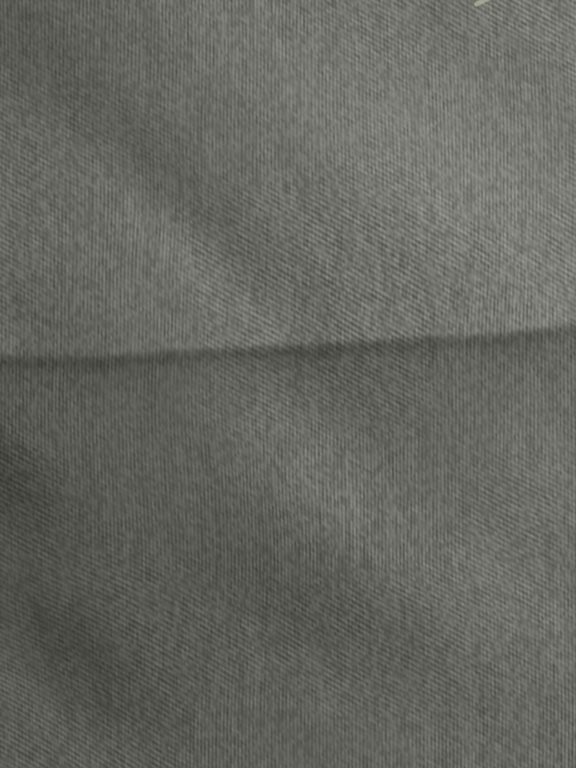
Give the GLSL for this texture, as a WebGL 2 fragment shader.

```glsl
#version 300 es
precision highp float;
// Grey-green twill cloth with one pressed crease and soft diagonal folds.
// Broad shading comes from rotated Gaussian folds; the weave is fine ribs
// and slanted twill lines that trade places in patches, plus stitch noise.

#define THREADS 156.0        // warp threads across the width
#define STITCHES 108.0       // stitches per width of height
#define RIB_DEPTH 0.026
#define TWILL_DEPTH 0.028
#define GRAIN_DEPTH 0.100
#define STREAK_DEPTH 0.030
#define CREASE_DEPTH 0.055
#define FOLD_DEPTH 1.15
#define CLOTH_TINT vec3(0.000, 0.004, -0.023)
#define STITCH_COLOUR vec3(0.68, 0.67, 0.61)

uniform vec2 u_resolution;
out vec4 fragColour;

const float TAU = 6.2831853;

float hash(vec2 p) {
    vec3 q = fract(vec3(p.xyx) * 0.1031);
    q += dot(q, q.yzx + 33.33);
    return fract((q.x + q.y) * q.z);
}

float noise(vec2 p) {
    vec2 i = floor(p), f = fract(p);
    f = f * f * (3.0 - 2.0 * f);
    return mix(mix(hash(i), hash(i + vec2(1, 0)), f.x),
               mix(hash(i + vec2(0, 1)), hash(i + vec2(1, 1)), f.x), f.y);
}

// Soft elongated bump; angle gives the direction of its long axis.
float fold(vec2 p, vec2 centre, float angle, vec2 size) {
    float c = cos(angle), s = sin(angle);
    vec2 q = p - centre;
    q = vec2(c * q.x + s * q.y, c * q.y - s * q.x) / size;
    return exp(-dot(q, q));
}

float segment(vec2 p, vec2 a, vec2 b) {
    vec2 ab = b - a;
    return length(p - a - ab * clamp(dot(p - a, ab) / dot(ab, ab), 0.0, 1.0));
}

// Signed height above the crease, which rises toward the right.
float creaseHeight(vec2 p) {
    float wobble = (noise(vec2(p.x * 7.0, 4.0)) - 0.5) * 0.009;
    return p.y - (0.712 + 0.008 * p.x + 0.047 * p.x * p.x) - wobble;
}

float drape(vec2 p) {
    float d = creaseHeight(p);
    float above = smoothstep(-0.016, 0.010, d);
    float tone = mix(0.350, 0.402, above) + 0.052 * p.x;

    // Folds of the upper half
    float upper = 0.045 * fold(p, vec2(0.33, 0.88), -0.75, vec2(0.22, 0.05))
                - 0.036 * fold(p, vec2(0.30, 1.03), -0.80, vec2(0.32, 0.07))
                - 0.030 * fold(p, vec2(0.08, 0.78), -0.60, vec2(0.16, 0.08))
                + 0.035 * fold(p, vec2(0.78, 1.05), -0.60, vec2(0.38, 0.17))
                - 0.040 * fold(p, vec2(0.00, 1.32), -0.80, vec2(0.20, 0.12));

    // Folds of the lower half
    float lower = 0.044 * fold(p, vec2(0.54, 0.53), -0.72, vec2(0.24, 0.08))
                + 0.036 * fold(p, vec2(0.88, 0.31), -0.60, vec2(0.22, 0.11))
                + 0.034 * fold(p, vec2(0.95, 0.53), -0.70, vec2(0.18, 0.11))
                - 0.062 * fold(p, vec2(0.01, 0.50), -0.90, vec2(0.14, 0.07))
                - 0.042 * fold(p, vec2(0.48, 0.30), -0.50, vec2(0.27, 0.09))
                - 0.060 * fold(p, vec2(0.14, 0.21), -0.70, vec2(0.20, 0.08));
    tone += FOLD_DEPTH * mix(lower, upper, above);

    // Lit lip above the crease, shadow trailing away below it
    tone += above * 0.022 * exp(-max(d, 0.0) / 0.035) * p.x;
    tone -= (1.0 - above) * CREASE_DEPTH * exp(min(d, 0.0) / 0.036);

    // Dark core: crisp above, soft below, tighter toward the right
    float coreWidth = d > 0.0 ? 0.007 : mix(0.019, 0.012, p.x);
    float core = d / coreWidth;
    tone -= 0.052 * exp(-core * core) * mix(0.75, 1.15, noise(vec2(p.x * 6.0, 9.0)));

    vec2 slant = vec2(p.x + p.y, 2.2 * (p.y + 0.8 * p.x));
    return tone + 0.028 * (noise(slant * 4.0 + 7.0) - 0.5);
}

float weave(vec2 p) {
    // Gently displaced threads
    float sway = noise(p * 3.0) * 0.014 + noise(p * 8.0 + 20.0) * 0.004;
    float u = (p.x + sway) * THREADS;
    float v = (p.y + sway * 0.8) * STITCHES + u * 0.38;

    // Ribs and twill lines dominate in different patches
    float twillShare = smoothstep(0.30, 0.70, noise(p * 4.5 + 11.0));
    float broken = 0.4 + 1.2 * noise(vec2(u, v) * 0.45 + 80.0);
    float rib = cos(TAU * u) * RIB_DEPTH * mix(1.3, 0.45, twillShare);
    float twill = cos(TAU * v) * TWILL_DEPTH * mix(0.25, 1.25, twillShare);
    float resolved = smoothstep(1.3, 2.4, u_resolution.x / THREADS);

    float grain = (noise(vec2(u * 1.4, v * 1.3) + 50.0) - 0.5) * GRAIN_DEPTH;
    float streak = (noise(vec2(u * 0.8, p.y * 11.0)) - 0.5) * STREAK_DEPTH;
    return (rib + twill) * broken * resolved + grain + streak;
}

void main() {
    vec2 p = gl_FragCoord.xy / u_resolution.x;
    float tone = drape(p);
    float focus = mix(0.75, 1.15, noise(p * 3.5 + 31.0));
    tone += weave(p) * focus * mix(0.70, 1.10, smoothstep(0.28, 0.48, tone));
    vec3 colour = vec3(tone) + CLOTH_TINT;

    // Loose pale stitch at the top edge
    float thread = segment(p, vec2(0.827, 1.326), vec2(0.850, 1.337));
    colour = mix(colour, STITCH_COLOUR, 0.85 * (1.0 - smoothstep(0.002, 0.006, thread)));
    fragColour = vec4(clamp(colour, 0.0, 1.0), 1.0);
}
```
